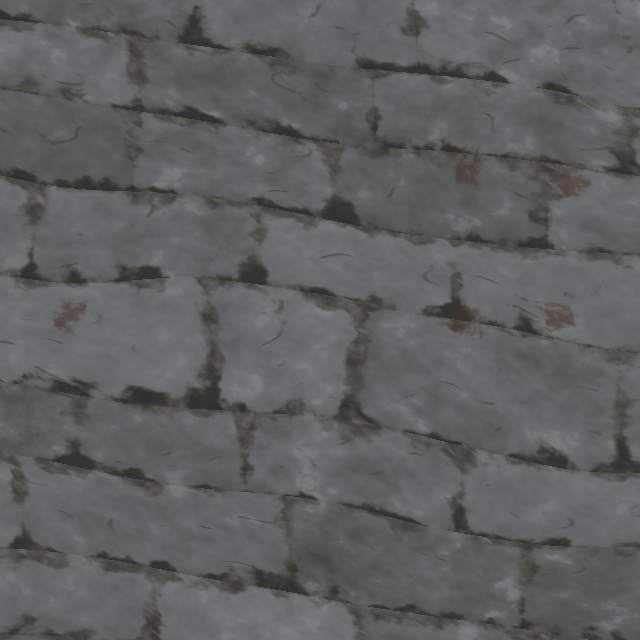
Reproduce this texture procedurally as a WebGL 2 fragment shader.

```glsl
#version 300 es
precision highp float;
// Weathered dry stone wall: sloping courses of long, uneven grey blocks.
// Jittered rows and columns give rounded boxes, whose edges are worn by
// gradient noise; gritty mortar, dark crevices and pale patches are layered on.

uniform vec2 u_resolution;
out vec4 fragColor;

const vec2  STONE_SIZE   = vec2(0.37, 0.142); // mean block, canvas units
const vec2  EDGE_JITTER  = vec2(0.60, 0.34);  // share of a block
const float SLOPE        = 0.135;             // fall of the courses to the right
const float TILT         = 0.09;              // turn of single blocks, radians
const float CORNER       = 0.026;
const float JOINT        = 0.007;             // half width of the joints
const float WEAR         = 0.048;             // raggedness of the block edges
const float SOFTNESS     = 0.008;
const vec3  STONE_DARK   = vec3(0.310, 0.315, 0.312);
const vec3  STONE_LIGHT  = vec3(0.455, 0.465, 0.475);
const vec3  MORTAR_DARK  = vec3(0.245, 0.240, 0.225);
const vec3  MORTAR_LIGHT = vec3(0.395, 0.385, 0.370);
const vec3  CREVICE      = vec3(0.175, 0.175, 0.160);
const vec3  PALE         = vec3(0.510, 0.515, 0.525);
const vec3  RUST         = vec3(0.300, 0.205, 0.180);

float hash(vec2 p) {
  vec3 q = fract(p.xyx * 0.1031);
  q += dot(q, q.yzx + 33.33);
  return fract((q.x + q.y) * q.z);
}

float cornerSlope(vec2 cell, vec2 offset) {
  float a = 6.2832 * hash(cell);
  return dot(vec2(cos(a), sin(a)), offset);
}

float gradientNoise(vec2 p) {
  vec2 i = floor(p), f = p - i;
  vec2 u = f * f * f * (f * (f * 6.0 - 15.0) + 10.0);
  vec2 e = vec2(1.0, 0.0);
  return mix(mix(cornerSlope(i, f), cornerSlope(i + e, f - e), u.x),
             mix(cornerSlope(i + e.yx, f - e.yx), cornerSlope(i + 1.0, f - 1.0), u.x), u.y);
}

float fbm(vec2 p) {
  float sum = 0.0, amp = 0.6;
  for (int i = 0; i < 4; i++) {
    sum += amp * gradientNoise(p);
    p = mat2(1.6, 1.2, -1.2, 1.6) * p + 17.3;
    amp *= 0.55;
  }
  return sum;
}

// Position of the n-th joint along one axis, in blocks.
float jointAt(float n, float seed, float jitter) {
  return n + jitter * (hash(vec2(n + 40.0, seed)) - 0.5);
}

float cellAt(float x, float seed, float jitter) {
  float n = floor(x);
  if (x < jointAt(n, seed, jitter)) return n - 1.0;
  return x >= jointAt(n + 1.0, seed, jitter) ? n + 1.0 : n;
}

// x: distance to the block's outline, y: height within it (-1 to 1), zw: its id.
vec4 blockAt(vec2 p) {
  vec2 g = p / STONE_SIZE;
  float row = cellAt(g.y, 3.0, EDGE_JITTER.y);
  g.x += 5.0 * hash(vec2(row + 20.0, 8.0));
  float seed = row + 60.0;
  float col = cellAt(g.x, seed, EDGE_JITTER.x);
  vec2 lo = vec2(jointAt(col, seed, EDGE_JITTER.x), jointAt(row, 3.0, EDGE_JITTER.y));
  vec2 hi = vec2(jointAt(col + 1.0, seed, EDGE_JITTER.x), jointAt(row + 1.0, 3.0, EDGE_JITTER.y));
  vec2 halfSize = 0.5 * (hi - lo) * STONE_SIZE;
  vec2 q = (g - 0.5 * (lo + hi)) * STONE_SIZE;
  vec2 id = vec2(col, row) + 30.0;
  q += TILT * (hash(id) - 0.5) * vec2(-q.y, q.x);
  vec2 d = abs(q) - halfSize + JOINT + CORNER;
  float dist = length(max(d, 0.0)) + min(max(d.x, d.y), 0.0) - CORNER;
  return vec4(dist, q.y / halfSize.y, id);
}

void main() {
  vec2 uv = gl_FragCoord.xy / min(u_resolution.x, u_resolution.y);
  vec2 p = uv + vec2(0.0, SLOPE * uv.x);
  p += 0.045 * vec2(gradientNoise(uv * 3.1 + 4.0), gradientNoise(uv * 2.7 + 31.0));

  // Noise layers, stretched along the courses
  float broad  = fbm(p * vec2(5.0, 7.0) + 11.0);
  float mottle = fbm(p * vec2(13.0, 19.0) + 53.0);
  float grain  = fbm(p * vec2(34.0, 48.0) + 7.0);
  float ragged = fbm(p * vec2(15.0, 22.0) + 83.0);

  // Blocks, partly buried where the broad noise is high
  vec4 block = blockAt(p);
  float dist = block.x + WEAR * ragged + 0.010 * grain + 0.035 * max(broad - 0.08, 0.0);
  float joint = smoothstep(-SOFTNESS, SOFTNESS, dist);
  float tone = hash(block.zw + 9.0);
  float patchy = mix(0.35, 1.0, hash(block.zw + 71.0));
  float light = 0.27 + 0.50 * tone + patchy * (0.85 * mottle + 0.5 * broad) + 0.32 * grain;
  light += 0.14 * block.y * smoothstep(-0.035, 0.0, dist);
  vec3 stone = mix(STONE_DARK, STONE_LIGHT, clamp(light, -0.25, 1.1));
  float pale = smoothstep(0.20, 0.42, mottle + 0.4 * grain) * patchy;
  stone = mix(stone, PALE, 0.55 * pale);
  float crack = 1.0 - smoothstep(0.0, 0.05, abs(gradientNoise(p * vec2(9.0, 21.0) + 47.0)));
  stone = mix(stone, MORTAR_DARK, 0.55 * crack * smoothstep(0.08, 0.28, ragged));

  // Mortar with grit and pale straws
  vec3 mortar = mix(MORTAR_DARK, MORTAR_LIGHT, clamp(0.48 + 1.3 * grain + 0.6 * mottle, 0.0, 1.0));
  vec2 strawDir = mat2(0.94, 0.34, -0.34, 0.94) * p;
  float straw = smoothstep(0.28, 0.5, gradientNoise(strawDir * vec2(24.0, 85.0)));
  mortar = mix(mortar, PALE, 0.4 * straw);

  // Crevices, deepest below each block
  float under = smoothstep(0.2, -0.8, block.y);
  float gap = smoothstep(-0.003, 0.012, dist) * smoothstep(-0.12, 0.22, mottle + 0.35 * under - 0.12);
  vec3 color = mix(stone, mortar, joint);
  color = mix(color, CREVICE, gap * (0.35 + 0.5 * under));

  // Rare rust stains
  vec2 cell = floor(uv * 5.0);
  vec2 spot = fract(uv * 5.0) - 0.3 - 0.4 * vec2(hash(cell + 2.0), hash(cell + 5.0));
  float stain = smoothstep(0.14, 0.02, length(spot) + 0.25 * grain) * step(0.86, hash(cell + 13.0));
  fragColor = vec4(mix(color, RUST, 0.6 * stain), 1.0);
}
```
